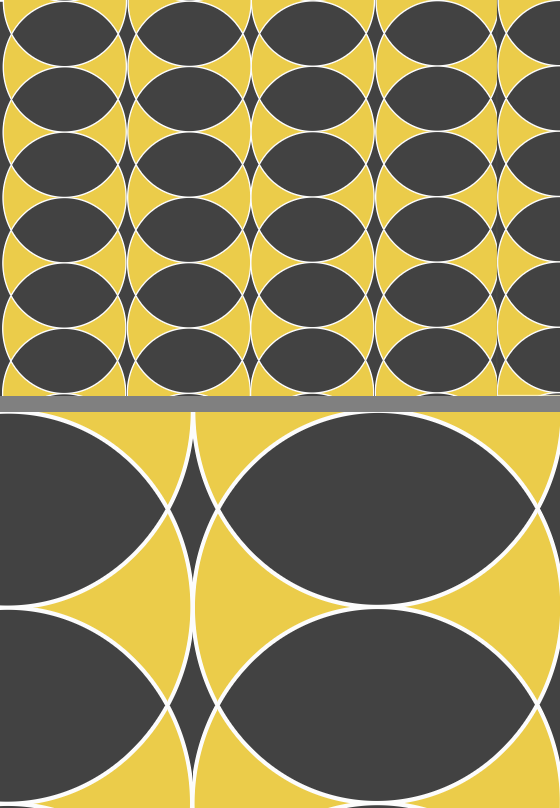
Top, the full canvas; bottom, a detail of the centre.
Reproduce this pattern procedurally as a Shadertoy shader.

```glsl
// Columns of overlapping ellipses, outlined in white and filled by the even-odd rule:
// gold where one ellipse covers, charcoal where none or two do.
// Columns alternate slightly in spacing, rows tilt a little, and a tile seam cuts the last column.

// Signed distance to a nearly round ellipse, negative inside.
float ellipseDistance(vec2 q, vec2 radii) {
    return (length(q / radii) - 1.0) * radii.y;
}

// Antialiased coverage of the region where d is negative.
float coverage(float d, float pixel) {
    return clamp(0.5 - d / pixel, 0.0, 1.0);
}

void mainImage(out vec4 fragColor, in vec2 fragCoord) {
    float pixel = 1.0 / iResolution.y;
    vec2 p = fragCoord * pixel;

    vec3 charcoal = vec3(0.26);
    vec3 gold = vec3(0.92, 0.80, 0.29);
    vec3 white = vec3(0.99);

    vec2 pitch = vec2(0.3131, 0.1651);
    vec2 radii = vec2(0.1554, pitch.y);
    float seam = 1.2549;

    // Column centre, with alternating spacing and a shift past the seam
    bool pastSeam = p.x > seam;
    float column = pastSeam ? 4.0 : clamp(floor((p.x - 0.0073) / pitch.x), 0.0, 3.0);
    float centre = 0.1639 + column * pitch.x + 0.0018 * (mod(column, 2.0) - 0.5);
    if (pastSeam) centre -= 0.0031;
    float x = p.x - centre - 0.002 * (p.y - 0.5);

    // Rows run down from the top and tilt slightly
    float y = p.y - 0.9963 - 0.002 * p.x;
    float row = floor(y / pitch.y);

    // Even-odd parity and nearest outline among the neighbouring ellipses
    float parity = 1.0;
    float outline = 1.0;
    for (int i = -1; i <= 2; i++) {
        float d = ellipseDistance(vec2(x, y - (row + float(i)) * pitch.y), radii);
        parity *= 1.0 - 2.0 * coverage(d, pixel);
        outline = min(outline, abs(d));
    }
    vec3 colour = mix(charcoal, gold, 0.5 - 0.5 * parity);
    colour = mix(colour, white, coverage(outline - 0.0018, pixel));

    // Faint tile seam, pale lower edge and corner notch
    colour = mix(colour, vec3(0.45, 0.43, 0.32), 0.35 * coverage(abs(p.x - seam) - 0.0006, pixel));
    float lowerEdge = coverage(p.y - 0.003, pixel) * coverage(seam - p.x, pixel);
    colour = mix(colour, vec3(1.0, 0.97, 0.83), 0.8 * lowerEdge);
    float notch = coverage(0.9955 - p.y, pixel) * coverage(p.x - 0.008, pixel);
    colour = mix(colour, white, notch);

    fragColor = vec4(colour, 1.0);
}
```
